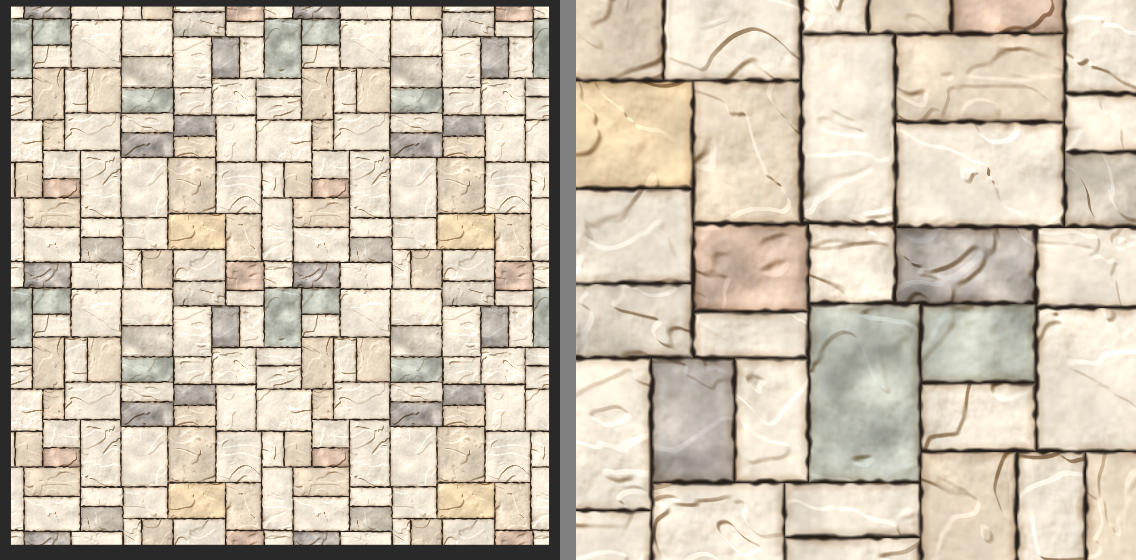
Left: the whole. Right: its middle third, enlarged.
Write a three.js fragment shader that draws this texture.

```glsl
// Random ashlar wall of split-faced pale stone, tiled two by two inside a dark frame.
varying vec2 vUv;

const vec2 PANEL_LO = vec2(0.0195, 0.0273);
const float PANEL_SIZE = 0.961;
const float REPEATS = 2.0;
const float GRID = 6.0;          // layout cells per repeat, must be even
const float SEED = 17.0;
const float SPLIT_CHANCE = 0.38;
const float JOINT = 0.009;       // half joint width, in cells
const float JOINT_SOFT = 0.016;
const float JOINT_SHADOW = 0.007;
const float CHIP = 0.026;        // raggedness of the stone edges
const float LEDGES = 5.0;        // fracture ledges per unit of relief
const vec2 TO_LIGHT = vec2(-0.020, 0.027);

const vec3 FRAME = vec3(0.165, 0.16, 0.16);
const vec3 MORTAR = vec3(0.15, 0.12, 0.10);
const vec3 EDGE_TAN = vec3(0.72, 0.63, 0.53);
const vec3 CREAM = vec3(0.955, 0.912, 0.842);
const vec3 SAND = vec3(0.90, 0.835, 0.745);
const vec3 ASH = vec3(0.82, 0.78, 0.72);
const vec3 ROSE = vec3(0.85, 0.745, 0.665);
const vec3 SAGE = vec3(0.74, 0.75, 0.70);
const vec3 SLATE = vec3(0.66, 0.63, 0.60);
const vec3 GOLD = vec3(0.93, 0.84, 0.69);

struct Stone { vec2 lo; vec2 hi; vec2 id; float part; };

float hash(vec2 p) {
  vec3 q = fract(p.xyx * 0.1031);
  q += dot(q, q.yzx + 33.33);
  return fract((q.x + q.y) * q.z);
}

float noise(vec2 p) {
  vec2 i = floor(p), f = fract(p);
  f = f * f * (3.0 - 2.0 * f);
  return mix(mix(hash(i), hash(i + vec2(1, 0)), f.x),
             mix(hash(i + vec2(0, 1)), hash(i + 1.0), f.x), f.y);
}

float fbm(vec2 p) {
  float sum = 0.0, amp = 0.533;
  for (int i = 0; i < 4; i++) {
    sum += amp * noise(p);
    p = mat2(1.6, 1.2, -1.2, 1.6) * p + 7.3;
    amp *= 0.5;
  }
  return sum;
}

// Position of the joint that crosses a layout cell
float cut(vec2 cell) {
  return mix(0.16, 0.84, hash(mod(cell, GRID) + SEED));
}

// Cells alternate upright and level joints; one block surrounds each grid corner
Stone findStone(vec2 p) {
  vec2 c = floor(p);
  vec2 across = mod(c.x + c.y, 2.0) < 0.5 ? vec2(1, 0) : vec2(0, 1);
  float side = step(cut(c), dot(p - c, across));
  vec2 neighbour = c + across * (side * 2.0 - 1.0);
  float other = step(cut(neighbour), dot(p - c, across.yx));
  vec2 v = c + across * side + across.yx * other;

  float ne = cut(v), sw = cut(v - 1.0);
  float nw = cut(v - vec2(1, 0)), se = cut(v - vec2(0, 1));
  bool even = mod(v.x + v.y, 2.0) < 0.5;
  vec2 lo = v - 1.0 + (even ? vec2(sw, se) : vec2(nw, sw));
  vec2 hi = v + (even ? vec2(ne, nw) : vec2(se, ne));

  // Split some of the larger blocks, more often into courses than columns
  vec2 id = mod(v, GRID), size = hi - lo;
  float part = 0.0;
  if (hash(id + 61.0) < SPLIT_CHANCE && max(size.x, size.y) > 0.9) {
    vec2 axis = size.x > size.y * 1.25 ? vec2(1, 0) : vec2(0, 1);
    vec2 at = lo + size * mix(0.30, 0.70, hash(id + 83.0));
    part = step(dot(at, axis), dot(p, axis));
    if (part > 0.5) lo = mix(lo, at, axis);
    else hi = mix(hi, at, axis);
  }
  return Stone(lo, hi, id, part);
}

// Tones are spread evenly along each row so that accents stay scattered
vec3 stoneColour(Stone s) {
  float t = fract(s.id.x * 0.618 + hash(vec2(s.id.y, 5.0)) + s.part * 0.41);
  vec3 col = t < 0.51 ? CREAM : t < 0.67 ? SAND : t < 0.75 ? ASH
           : t < 0.82 ? ROSE : t < 0.89 ? SAGE : t < 0.96 ? SLATE : GOLD;
  return col * mix(0.98, 1.02, hash(s.id + s.part * 9.0 + 29.0));
}

// Warped terraces make wandering ledges, finer noise makes the grain
float relief(vec2 q) {
  vec2 warp = vec2(noise(q * 2.4), noise(q * 2.4 + 31.0));
  float level = LEDGES * fbm(q * vec2(0.9, 1.4) + warp * 0.7);
  float ledge = floor(level) + smoothstep(0.0, 0.12, fract(level));
  return 0.36 * ledge + 0.34 * fbm(q * 6.5);
}

void main() {
  vec2 uv = (vUv - PANEL_LO) / PANEL_SIZE;
  vec2 p = uv * REPEATS * GRID;
  Stone s = findStone(p);
  vec2 q = p - s.lo + 40.0 * vec2(hash(s.id + 3.0), hash(s.id + 11.0)) + 9.0 * s.part;

  // Stone face: tone, mottling, and ledges with brown shadow and faint highlight
  vec3 col = stoneColour(s);
  float pale = smoothstep(0.66, 0.88, col.g);
  col *= 1.0 + mix(0.95, 0.26, pale) * (fbm(q * 3.0 + 5.0) - 0.48);
  float light = relief(q) - relief(q + TO_LIGHT);
  light *= mix(0.35, 1.0, smoothstep(0.3, 0.65, noise(q * 2.3 + 17.0)));
  light = light < 0.0 ? max(light * 1.25, -0.42) : min(light * 0.7, 0.09);
  col *= 1.0 + light * vec3(0.90, 1.08, 1.30);
  col *= 0.98 + 0.05 * noise(q * 24.0);

  // Chipped edges, heavier below and to the right
  vec2 a = p - s.lo, b = s.hi - p;
  float d = min(min(a.x, a.y - JOINT_SHADOW), min(b.x - JOINT_SHADOW, b.y));
  float ragged = d - CHIP * (noise(q * 15.0) - 0.45);
  float rim = (1.0 - smoothstep(0.0, 0.085, ragged)) * (0.15 + 0.55 * noise(q * 5.0));
  col = mix(col, col * EDGE_TAN, rim);
  col = mix(MORTAR, col, smoothstep(JOINT - JOINT_SOFT, JOINT + JOINT_SOFT, ragged));

  // Frame
  vec2 inset = 0.5 - abs(uv - 0.5);
  float panel = smoothstep(-0.001, 0.001, min(inset.x, inset.y));
  gl_FragColor = vec4(mix(FRAME, clamp(col, 0.0, 1.0), panel), 1.0);
}
```
